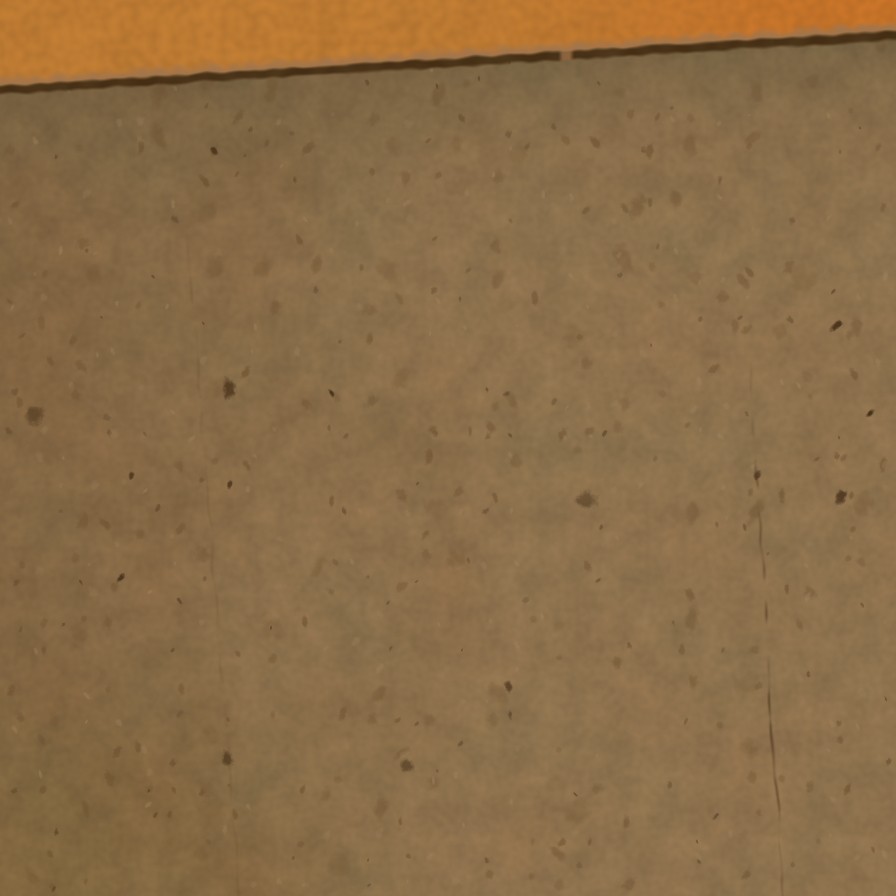
Reproduce this texture procedurally as a WebGL 1 fragment shader.

```glsl
precision highp float;
// Speckled brown stone slab with faint cracks, below a slanted orange strip and its dark seam.

uniform vec2 u_resolution;

const vec3 STONE_LIGHT = vec3(0.555, 0.445, 0.303);
const vec3 STONE_DARK = vec3(0.480, 0.365, 0.230);
const vec3 STONE_OLIVE = vec3(0.490, 0.400, 0.235);
const vec3 STONE_SHADE = vec3(0.435, 0.360, 0.240);
const vec3 CHIP_BROWN = vec3(0.390, 0.275, 0.150);
const vec3 CHIP_DARK = vec3(0.230, 0.150, 0.065);
const vec3 DUST = vec3(0.640, 0.530, 0.390);
const vec3 ORANGE = vec3(0.735, 0.475, 0.195);
const vec3 ORANGE_HOT = vec3(0.770, 0.445, 0.155);
const vec3 LIP = vec3(0.640, 0.460, 0.290);
const vec3 SEAM = vec3(0.265, 0.175, 0.070);
const float EDGE_HEIGHT = 0.904;
const float EDGE_SLOPE = 0.061;
const float SEAM_HALF = 0.0046;
const float SEAM_BREAK = 0.632;

vec2 hash2(vec2 p) {
  vec3 q = fract(p.xyx * vec3(0.1031, 0.1030, 0.0973));
  q += dot(q, q.yzx + 33.33);
  return fract((q.xx + q.yz) * q.zy);
}

float gradientDot(vec2 cell, vec2 offset) {
  float angle = 6.2832 * hash2(cell).x;
  return dot(vec2(cos(angle), sin(angle)), offset);
}

float noise(vec2 p) {
  vec2 i = floor(p);
  vec2 f = p - i;
  vec2 w = f * f * f * (f * (f * 6.0 - 15.0) + 10.0);
  vec2 e = vec2(1.0, 0.0);
  float low = mix(gradientDot(i, f), gradientDot(i + e, f - e), w.x);
  float high = mix(gradientDot(i + e.yx, f - e.yx), gradientDot(i + 1.0, f - 1.0), w.x);
  return mix(low, high, w.y);
}

float fbm(vec2 p) {
  float sum = 0.0;
  float amp = 0.6;
  for (int i = 0; i < 4; i++) {
    sum += amp * noise(p);
    p = p * 2.03 + 17.3;
    amp *= 0.55;
  }
  return sum;
}

// Ragged, randomly turned chips: at most one per cell, sized in cell units.
float chips(vec2 uv, float cells, float radius, float density, float seed) {
  vec2 g = uv * cells + seed;
  vec2 id = floor(g);
  vec2 pick = hash2(id + 7.7);
  vec2 shape = hash2(id + 31.4);
  vec2 d = fract(g) - mix(vec2(0.28), vec2(0.72), hash2(id));
  float angle = 0.6 + 1.8 * shape.x;
  float c = cos(angle);
  float s = sin(angle);
  d = vec2(c * d.x + s * d.y, c * d.y - s * d.x);
  d.y *= mix(1.0, 2.2, shape.y);
  float r = radius * mix(0.4, 1.0, pick.y);
  float dist = length(d) + r * fbm(g * 1.1 / radius + seed);
  float soft = max(0.5 * r, cells / u_resolution.y);
  float mask = 1.0 - smoothstep(r - soft, r + soft, dist);
  return mask * step(pick.x, density) * mix(0.45, 1.0, shape.y);
}

// Line of given half width around a signed distance, feathered outward.
float line(float d, float halfWidth, float feather) {
  float soft = max(feather, 1.0 / u_resolution.y);
  return 1.0 - smoothstep(halfWidth - soft, halfWidth + soft, abs(d));
}

vec3 stone(vec2 uv, float below) {
  // Broad tones
  float cloud = fbm(uv * 5.0 + 3.0);
  float lit = smoothstep(-0.1, 0.6, uv.x + 0.4 * cloud);
  vec3 col = mix(STONE_DARK, STONE_LIGHT, 0.35 + 0.65 * lit);
  float olive = smoothstep(0.35, 0.0, uv.y) * smoothstep(0.55, 0.0, uv.x);
  col = mix(col, STONE_OLIVE, 0.6 * olive);
  col = mix(col, STONE_SHADE, 0.75 * exp(-below * 13.0));

  // Mottling and grain
  col *= 1.0 + 0.12 * fbm(uv * 27.0) + 0.045 * noise(uv * 120.0);
  col.r += 0.018 * noise(uv * 9.0 + 40.0);

  // Scattered chips and dust
  col = mix(col, CHIP_BROWN, 0.36 * chips(uv, 15.0, 0.22, 0.30, 5.0));
  col = mix(col, CHIP_BROWN, 0.46 * chips(uv, 28.0, 0.22, 0.26, 12.0));
  col = mix(col, CHIP_DARK, 0.40 * chips(uv, 38.0, 0.16, 0.08, 23.0));
  col = mix(col, CHIP_DARK, 0.90 * chips(uv, 10.0, 0.10, 0.12, 2.0));
  col = mix(col, DUST, 0.40 * chips(uv, 34.0, 0.18, 0.16, 61.0));

  // Cracks: two leaning verticals and a faint cross crack
  float wobble = 0.005 * noise(uv * 26.0);
  float left = uv.x - 0.267 + 0.078 * uv.y + wobble;
  float right = uv.x - 0.873 + 0.060 * uv.y + wobble;
  float broken = smoothstep(-0.4, 0.4, noise(uv * vec2(3.0, 34.0)));
  float leftFade = smoothstep(0.78, 0.68, uv.y);
  float rightFade = smoothstep(0.66, 0.36, uv.y) * smoothstep(-0.1, 0.15, uv.y);
  col = mix(col, CHIP_BROWN, 0.26 * broken * leftFade * line(left, 0.0012, 0.0022));
  col = mix(col, CHIP_DARK, 0.55 * broken * rightFade * line(right, 0.0012, 0.0020));
  float cross = line(uv.y - 0.28 + wobble, 0.0010, 0.0020) * smoothstep(0.68, 0.86, uv.x);
  return mix(col, CHIP_BROWN, 0.20 * broken * cross);
}

void main() {
  vec2 uv = gl_FragCoord.xy / u_resolution;
  float rough = 0.0030 * noise(uv * 50.0);
  float above = uv.y - EDGE_HEIGHT - EDGE_SLOPE * uv.x + rough;
  vec3 col = stone(uv, max(-above, 0.0));

  // Orange strip with a worn pale lip
  vec3 strip = mix(ORANGE, ORANGE_HOT, smoothstep(0.45, 1.0, uv.x));
  strip *= 1.0 + 0.07 * noise(uv * 90.0) + 0.07 * fbm(uv * 18.0);
  float wear = 0.006 * noise(uv * 70.0 + 9.0);
  strip = mix(LIP, strip, smoothstep(0.002, 0.014, above + wear));
  col = mix(col, strip, smoothstep(-0.002, 0.002, above));

  // Dark seam, interrupted by a small pale nick
  float nick = 1.0 - smoothstep(0.003, 0.010, abs(uv.x - SEAM_BREAK));
  float seam = line(above + SEAM_HALF, SEAM_HALF, 0.0026);
  float depth = 0.92 + 0.25 * noise(uv * 40.0 + 5.0);
  col = mix(col, mix(SEAM, LIP, 0.75 * nick), min(depth, 1.0) * seam);

  gl_FragColor = vec4(col, 1.0);
}
```
